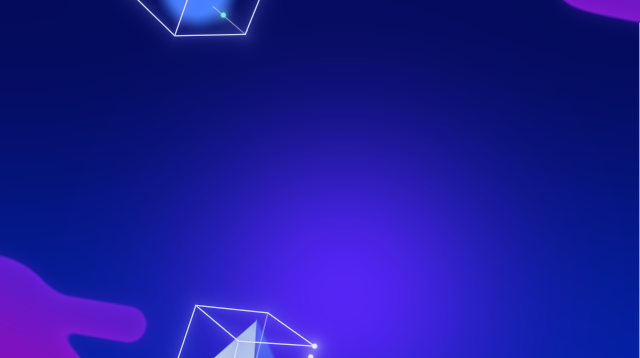
Give the GLSL for this background, as a WebGL 2 fragment shader.

```glsl
#version 300 es
precision highp float;

uniform vec2 u_resolution;
out vec4 outColor;

const vec3 NAVY = vec3(0.015, 0.045, 0.365);
const vec3 ROYAL = vec3(0.01, 0.125, 0.64);
const vec3 VIOLET = vec3(0.335, 0.145, 0.96);
const vec3 PURPLE = vec3(0.36, 0.11, 0.80);
const vec3 MAGENTA = vec3(0.50, 0.07, 0.75);
const vec3 SKY = vec3(0.27, 0.50, 1.0);
const vec3 PALE = vec3(0.76, 0.85, 0.90);
const vec3 WHITE = vec3(0.88, 0.92, 1.0);
const vec3 TEAL = vec3(0.50, 0.93, 0.95);

// Visible cube edges, each as (start, end) in units of canvas height
const vec4 UPPER_CUBE[5] = vec4[5](
  vec4(0.365, 1.02, 0.488, 0.900), vec4(0.488, 0.900, 0.685, 0.904),
  vec4(0.685, 0.904, 0.732, 1.02), vec4(0.488, 0.900, 0.530, 1.02),
  vec4(0.685, 0.904, 0.690, 0.915));
const vec4 LOWER_CUBE[5] = vec4[5](
  vec4(0.547, 0.147, 0.748, 0.126), vec4(0.748, 0.126, 0.879, 0.033),
  vec4(0.879, 0.033, 0.666, 0.047), vec4(0.666, 0.047, 0.547, 0.147),
  vec4(0.547, 0.147, 0.491, -0.02));

float segmentDistance(vec2 p, vec2 a, vec2 b) {
  vec2 ab = b - a;
  return length(p - a - ab * clamp(dot(p - a, ab) / dot(ab, ab), 0.0, 1.0));
}

float wireDistance(vec2 p, vec4 edges[5]) {
  float d = 10.0;
  for (int i = 0; i < 5; i++) d = min(d, segmentDistance(p, edges[i].xy, edges[i].zw));
  return d;
}

// Signed distance to the side of a line; negative on its right
float sideDistance(vec2 p, vec2 a, vec2 b) {
  vec2 dir = normalize(b - a);
  return dot(p - a, vec2(-dir.y, dir.x));
}

float triangleDistance(vec2 p, vec2 a, vec2 b, vec2 c) {
  return max(sideDistance(p, a, b), max(sideDistance(p, b, c), sideDistance(p, c, a)));
}

float smoothUnion(float a, float b, float k) {
  float h = max(k - abs(a - b), 0.0) / k;
  return min(a, b) - h * h * k * 0.25;
}

float cover(float d, float blur) {
  return 1.0 - smoothstep(-blur, blur, d);
}

vec3 drawLine(vec3 color, float d, float strength, float px) {
  float core = clamp((0.0018 - d) / px + 0.5, 0.0, 1.0);
  float halo = 0.28 * exp(-d * 55.0);
  color = mix(color, vec3(0.55, 0.55, 1.0), halo * strength);
  return mix(color, WHITE, core * strength);
}

vec3 drawDot(vec3 color, vec2 p, vec2 center, vec3 tint, float px) {
  float d = length(p - center) - 0.007;
  color = mix(color, tint, 0.3 * exp(-max(d, 0.0) * 70.0));
  return mix(color, tint, cover(d, px));
}

// Liquid shape with a soft outer glow
vec3 drawBlob(vec3 color, float d, vec3 fill, float px) {
  color = mix(color, PURPLE, 0.25 * exp(-max(d, 0.0) * 60.0));
  fill += vec3(0.06, 0.02, 0.06) * exp(-abs(d) * 60.0);
  return mix(color, fill, cover(d, px + 0.003));
}

vec3 backdrop(vec2 p) {
  vec3 color = mix(ROYAL, NAVY, smoothstep(-0.1, 0.95, p.y));
  vec2 q = p - vec2(0.96, 0.17);
  return mix(color, VIOLET, exp(-dot(q, q) / 0.18));
}

float leftBlob(vec2 p) {
  float body = length(p - vec2(-0.047, 0.065)) - 0.225;
  float foot = length(p - vec2(0.07, -0.098)) - 0.182;
  float finger = segmentDistance(p, vec2(0.14, 0.131), vec2(0.358, 0.094)) - 0.050;
  return smoothUnion(smoothUnion(body, finger, 0.04), foot, 0.03);
}

float rightBlob(vec2 p) {
  float rim = 0.958 - 0.19 * (p.x - 1.68) + 0.025 * exp(-30.0 * (p.x - 1.57));
  return (rim - p.y) * 0.9;
}

void main() {
  vec2 p = gl_FragCoord.xy / u_resolution.y;
  float aspect = u_resolution.x / u_resolution.y;
  float px = 1.0 / u_resolution.y;
  vec3 color = backdrop(p);

  // Liquid corners
  color = drawBlob(color, leftBlob(p), mix(MAGENTA, PURPLE, smoothstep(0.0, 0.3, p.y + p.x * 0.4)), px);
  color = drawBlob(color, rightBlob(p), mix(MAGENTA, PURPLE, 0.35), px);

  // Upper cube around a soft orb
  float orb = length(p - vec2(0.551, 1.03)) - 0.095;
  color = mix(color, SKY, cover(orb, 0.03));
  color = drawLine(color, segmentDistance(p, vec2(0.685, 0.904), vec2(0.596, 0.981)), 0.45, px);
  color = drawLine(color, wireDistance(p, UPPER_CUBE), 0.9, px);
  color = drawDot(color, p, vec2(0.624, 0.958), TEAL, px);

  // Lower cube around a pyramid
  vec2 apex = vec2(0.717, 0.105);
  float shade = triangleDistance(p, apex, vec2(0.776, -0.02), vec2(0.709, -0.02));
  float lit = triangleDistance(p, apex, vec2(0.709, -0.02), vec2(0.575, -0.02));
  color = mix(color, vec3(0.30, 0.42, 0.95), 0.8 * cover(shade, px + 0.004));
  color = mix(color, mix(PALE, SKY, 0.25 * smoothstep(0.05, 0.11, p.y)), 0.92 * cover(lit, px));
  color = drawLine(color, segmentDistance(p, vec2(0.748, 0.126), vec2(0.712, -0.02)), 0.45, px);
  color = drawLine(color, segmentDistance(p, vec2(0.666, 0.047), vec2(0.650, -0.02)), 0.8, px);
  color = drawLine(color, wireDistance(p, LOWER_CUBE), 0.9, px);
  color = drawDot(color, p, vec2(0.879, 0.033), WHITE, px);
  color = drawDot(color, p, vec2(0.868, 0.003), WHITE, px);

  // Pale strip on the right border, below the corner shape
  float strip = cover(aspect - 0.003 - p.x, px * 0.5) * cover(p.y - 0.937, px);
  color = mix(color, vec3(0.62, 0.67, 0.92), 0.85 * strip);
  outColor = vec4(color, 1.0);
}
```
